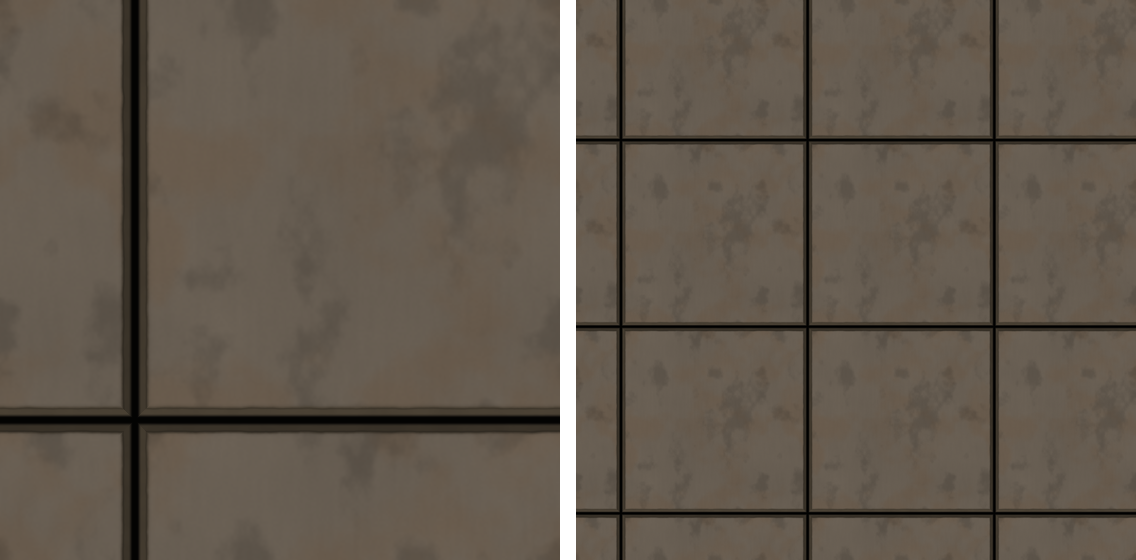
Left, the tile; right, the same tile 3 across and 3 down.
Give the GLSL for this texture, as a Shadertoy shader.

```glsl
float hash(vec2 p) {
    vec3 q = fract(vec3(p.xyx) * 0.1031);
    q += dot(q, q.yzx + 33.33);
    return fract((q.x + q.y) * q.z);
}

// Value noise that wraps after a whole number of cells
float noise(vec2 uv, vec2 cells, float seed) {
    vec2 p = uv * cells, i = floor(p), f = fract(p);
    f = f * f * (3.0 - 2.0 * f);
    vec2 a = mod(i, cells), b = mod(i + 1.0, cells);
    return mix(mix(hash(a + seed), hash(vec2(b.x, a.y) + seed), f.x),
               mix(hash(vec2(a.x, b.y) + seed), hash(b + seed), f.x), f.y);
}

float fbm(vec2 uv, vec2 cells, float seed) {
    float sum = 0.0, weight = 0.5;
    for (int k = 0; k < 5; k++) {
        sum += weight * noise(uv, cells, seed + float(k) * 17.0);
        cells *= 2.0;
        weight *= 0.5;
    }
    return sum / 0.96875;
}

// Worn panel face: broad mottling, brown stains, faint streaks and grain
vec3 panelColor(vec2 uv) {
    float mottle = fbm(uv, vec2(5.0), 3.0) - 0.5;
    float streaks = noise(uv, vec2(110.0, 18.0), 41.0) - 0.5;
    float grain = noise(uv, vec2(210.0), 67.0) - 0.5;
    float stain = smoothstep(0.53, 0.76, fbm(uv, vec2(11.0, 9.0), 89.0));
    float rust = smoothstep(0.5, 0.75, fbm(uv, vec2(7.0), 131.0));

    vec3 color = vec3(0.405, 0.367, 0.322);
    color *= 1.0 + 0.09 * mottle + 0.018 * streaks + 0.014 * grain;
    color *= 1.0 - 0.12 * stain;
    return color * mix(vec3(1.0), vec3(1.0, 0.96, 0.92), rust);
}

void mainImage(out vec4 fragColor, in vec2 fragCoord) {
    vec2 uv = fragCoord / iResolution.xy;
    float pixel = 1.0 / min(iResolution.x, iResolution.y);

    // Signed offsets from the two seams, wrapped around the canvas
    vec2 offset = fract(uv - vec2(0.241, 0.25) + 0.5) - 0.5;
    vec2 reach = abs(offset);
    float seam = min(reach.x, reach.y);
    bool horizontal = reach.y < reach.x;

    // Bevel brightness depends on the side it faces
    float side = smoothstep(-pixel, pixel, horizontal ? offset.y : offset.x);
    float light = horizontal ? mix(0.90, 1.18, side) : mix(0.92, 1.04, side);
    vec3 bevel = vec3(0.245, 0.215, 0.172) * light;
    bevel *= 0.94 + 0.12 * fbm(uv, vec2(24.0), 173.0);

    // Ragged outer edge with a slightly darker rim
    float wear = fbm(uv, vec2(40.0), 211.0) - 0.5;
    float edge = 0.0235 + 0.003 * wear;
    float rim = 1.0 - smoothstep(0.0, 0.003, abs(seam - edge + 0.003));
    bevel *= 1.0 - 0.16 * rim;

    vec3 color = panelColor(uv);
    color *= 1.0 - 0.07 * (1.0 - smoothstep(edge, edge + 0.008, seam));
    color = mix(bevel, color, smoothstep(edge - 0.0015 - pixel, edge + 0.0015 + pixel, seam));

    // Dark groove with a soft shoulder
    color *= mix(0.6, 1.0, smoothstep(0.006, 0.012, seam));
    color = mix(vec3(0.012, 0.01, 0.008), color,
                smoothstep(0.0055 - pixel, 0.0075 + pixel, seam));

    fragColor = vec4(color, 1.0);
}
```
